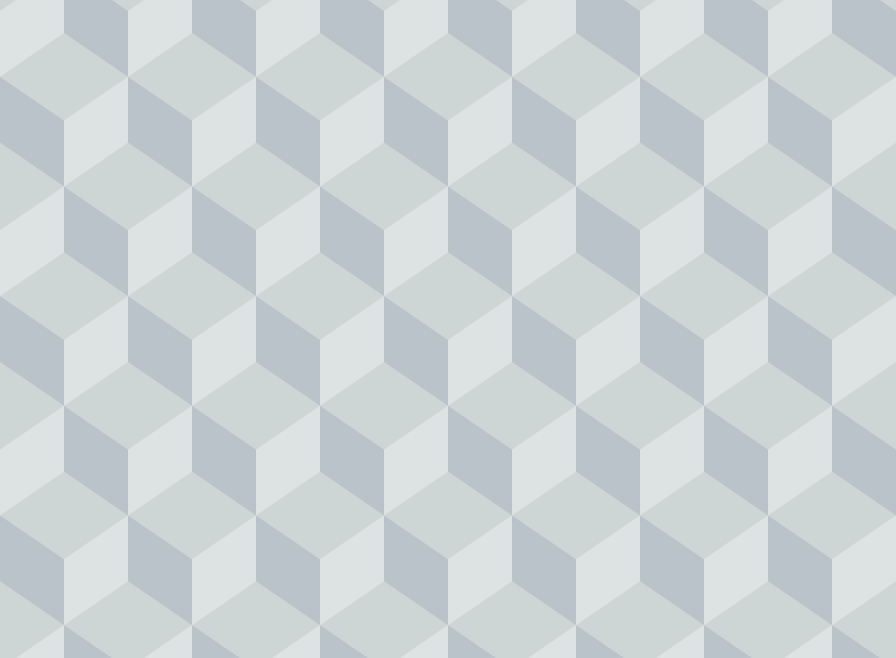
Give the GLSL for this pattern, as a WebGL 2 fragment shader.

```glsl
#version 300 es
precision highp float;
// Tumbling blocks: rows of flat, pale cubes in three tones, 7 across and 3 double rows down.
// Side faces are a checkerboard; rhombic top faces on two staggered lattices
// cover its horizontal seams, leaving only the upright cube edges visible.

uniform vec2 u_resolution;
out vec4 fragColor;

// Signed distance to the nearest half unit, positive for fract(t) below 0.5
vec2 halfWave(vec2 t) {
    return abs(fract(t - 0.25) - 0.5) - 0.25;
}

// Rhombus on every lattice point, 1 unit wide and 0.4 high; 1.0 on its outline
float rhombus(vec2 p) {
    vec2 local = abs(fract(p + 0.5) - 0.5);
    return dot(local, vec2(2.0, 5.0));
}

void main() {
    const vec2 repeats = vec2(7.0, 3.0);
    vec2 pixel = repeats / u_resolution;
    vec2 p = gl_FragCoord.xy * pixel - vec2(0.0, 0.15);

    const vec3 topTone   = vec3(0.808, 0.841, 0.837);
    const vec3 lightTone = vec3(0.867, 0.890, 0.888);
    const vec3 darkTone  = vec3(0.730, 0.765, 0.788);

    // Side faces: left dark, right light, swapped on each staggered row
    vec2 side = clamp(2.0 * halfWave(p) / pixel, -1.0, 1.0);
    vec3 color = mix(lightTone, darkTone, 0.5 + 0.5 * side.x * side.y);

    // Top faces
    float d = min(rhombus(p), rhombus(p - 0.5));
    float edge = length(vec2(2.0, 5.0) * pixel);
    color = mix(color, topTone, clamp(0.5 + (1.0 - d) / edge, 0.0, 1.0));

    fragColor = vec4(color, 1.0);
}
```
